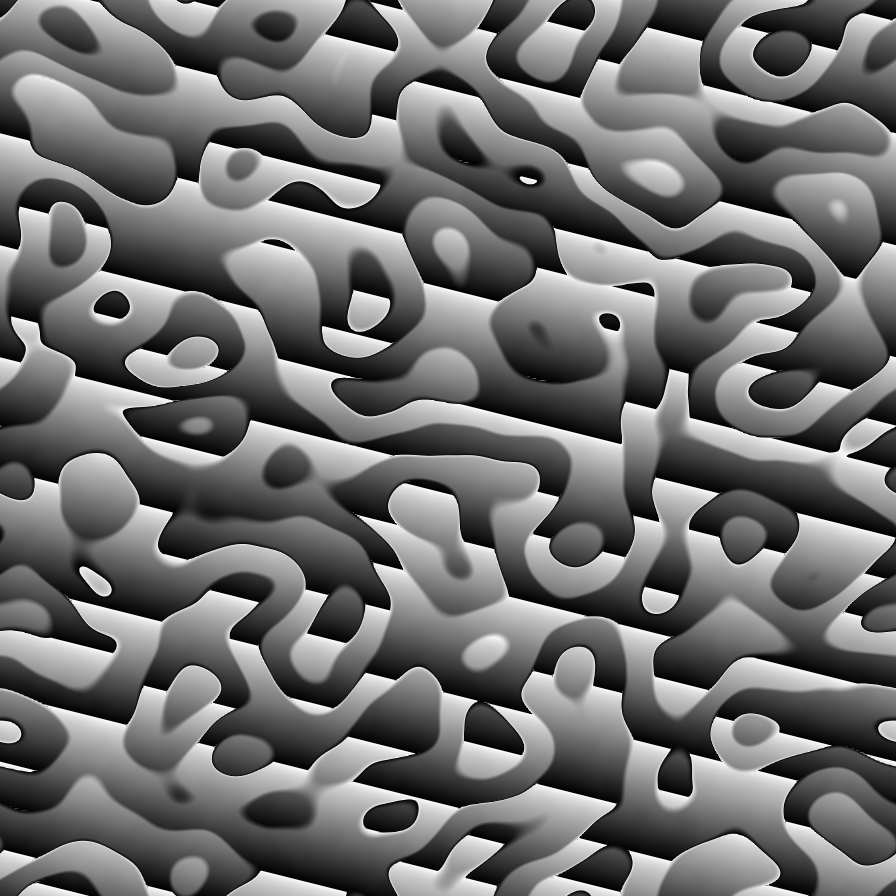
Write a Shadertoy shader that draws this pattern.

```glsl
// Tilted grey sawtooth ramps, shifted in phase by the terraces of a smooth noise.
// Each terrace moves the ramp by a fixed step; quick blends between terraces
// draw the outlines. The ramp is box filtered analytically for clean edges.

const vec2  RAMP_REPEATS  = vec2(2.0, 8.0);  // whole ramps across and up the tile
const float RAMP_OFFSET   = 0.19;
const ivec2 NOISE_CELLS   = ivec2(7, 8);     // lattice cells per tile
const float DETAIL_AMOUNT = 0.16;            // weight of the finer octave
const float TERRACE_HEIGHT = 0.27;           // noise rise per terrace
const float TERRACE_SHIFT  = 0.39;           // ramp phase added per terrace
const float EDGE_SOFTNESS  = 0.085;          // half width of the blend, in terraces
const float RAMP_WHITE    = 0.88;            // brightness at the top of the ramp
const float RIM_WHITE     = 0.12;            // extra light along the upper rim
const float RIM_POWER     = 20.0;
const float MOTTLE        = 0.018;           // faint unevenness of the grey
const ivec2 MOTTLE_CELLS  = ivec2(44, 44);

// Integer hash of a lattice point
uint hash(uvec2 cell, uint seed) {
    uint h = cell.x * 1597334677u ^ cell.y * 3812015801u ^ seed * 2798796415u;
    h = (h ^ (h >> 16)) * 2146121005u;
    h = (h ^ (h >> 15)) * 2221713035u;
    return h ^ (h >> 16);
}

// Unit gradient at a lattice point, wrapped to the tile
vec2 gradientAt(ivec2 cell, ivec2 period, uint seed) {
    ivec2 wrapped = ((cell % period) + period) % period;
    uint h = hash(uvec2(wrapped), seed);
    vec2 g = vec2(float(h & 65535u), float(h >> 16)) / 32767.5 - 1.0;
    return normalize(g + 0.0001);
}

// Tiling gradient noise, roughly -0.7 to 0.7
float gradientNoise(vec2 uv, ivec2 period, uint seed) {
    vec2 p = uv * vec2(period);
    ivec2 cell = ivec2(floor(p));
    vec2 f = fract(p);
    vec2 u = f * f * f * (f * (f * 6.0 - 15.0) + 10.0);
    float corner[4];
    for (int i = 0; i < 4; i++) {
        ivec2 o = ivec2(i & 1, i >> 1);
        corner[i] = dot(gradientAt(cell + o, period, seed), f - vec2(o));
    }
    return mix(mix(corner[0], corner[1], u.x), mix(corner[2], corner[3], u.x), u.y);
}

// Noise flattened into terraces; blends stay wide where the slope is low
float terraces(vec2 uv) {
    float height = gradientNoise(uv, NOISE_CELLS, 3u)
                 + DETAIL_AMOUNT * gradientNoise(uv, NOISE_CELLS * 2, 8u);
    float level = height / TERRACE_HEIGHT;
    float blend = smoothstep(0.5 - EDGE_SOFTNESS, 0.5 + EDGE_SOFTNESS, fract(level));
    return floor(level) + blend;
}

// Running integral of the ramp with its bright rim
float rampIntegral(float phase) {
    float f = fract(phase);
    float rimArea = RIM_WHITE / (RIM_POWER + 1.0);
    return floor(phase) * (0.5 * RAMP_WHITE + rimArea)
         + 0.5 * RAMP_WHITE * f * f + rimArea * pow(f, RIM_POWER + 1.0);
}

void mainImage(out vec4 fragColor, in vec2 fragCoord) {
    vec2 uv = fragCoord / iResolution.xy;
    float phase = dot(uv, RAMP_REPEATS) + RAMP_OFFSET + TERRACE_SHIFT * terraces(uv);

    // Mean of the ramp over the pixel footprint
    float footprint = max(length(vec2(dFdx(phase), dFdy(phase))), 0.001);
    float grey = (rampIntegral(phase + 0.5 * footprint)
                - rampIntegral(phase - 0.5 * footprint)) / footprint;

    grey += MOTTLE * gradientNoise(uv, MOTTLE_CELLS, 21u);
    fragColor = vec4(vec3(clamp(grey, 0.0, 1.0)), 1.0);
}
```
